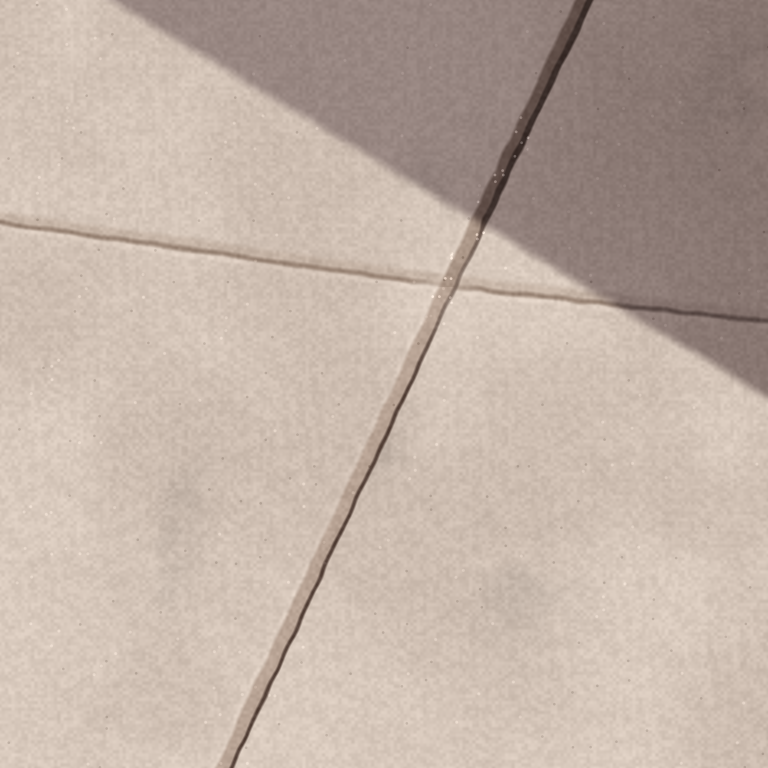
Reproduce this texture procedurally as a Shadertoy shader.

```glsl
float hash(vec2 p) {
    return fract(sin(dot(p, vec2(127.1, 311.7))) * 43758.5453);
}

float noise(vec2 p) {
    vec2 cell = floor(p), f = fract(p);
    f = f * f * (3.0 - 2.0 * f);
    float low = mix(hash(cell), hash(cell + vec2(1, 0)), f.x);
    float high = mix(hash(cell + vec2(0, 1)), hash(cell + vec2(1, 1)), f.x);
    return mix(low, high, f.y);
}

float fbm(vec2 p) {
    float sum = 0.0, weight = 0.5;
    for (int i = 0; i < 5; i++) {
        sum += weight * noise(p);
        p = mat2(1.6, 1.2, -1.2, 1.6) * p + 7.3;
        weight *= 0.5;
    }
    return sum / 0.97;
}

// Signed distance to the line a-b, positive on its right-hand side
float lineSide(vec2 p, vec2 a, vec2 b) {
    vec2 dir = normalize(b - a);
    return dot(p - a, vec2(dir.y, -dir.x));
}

float band(float d, float lo, float hi, float blur) {
    return smoothstep(lo - blur, lo + blur, d) - smoothstep(hi - blur, hi + blur, d);
}

// Soft elliptical stain with an irregular outline
float stain(vec2 p, vec2 center, vec2 radius, float angle) {
    float c = cos(angle), s = sin(angle);
    vec2 q = mat2(c, -s, s, c) * (p - center) / radius;
    return exp(-dot(q, q)) * smoothstep(0.25, 0.75, fbm(p * 22.0));
}

// Sparse round specks, one candidate per grid cell
float specks(vec2 p, float scale, float density) {
    vec2 cell = floor(p * scale);
    vec2 offset = 0.3 + 0.4 * vec2(hash(cell + 3.1), hash(cell + 8.7));
    float dotMask = 1.0 - smoothstep(0.1, 0.32, length(fract(p * scale) - offset));
    return dotMask * step(1.0 - density, hash(cell + 21.0));
}

vec3 stoneColor(vec2 p, float shade) {
    float cloud = fbm(p * 5.0 + 2.0);
    vec3 lit = mix(vec3(0.805, 0.742, 0.692), vec3(0.852, 0.793, 0.743),
                   smoothstep(0.25, 0.68, cloud));
    vec3 dark = mix(vec3(0.595, 0.527, 0.507), vec3(0.535, 0.466, 0.444),
                    smoothstep(0.55, 1.0, p.x + 0.35 * (cloud - 0.5)));
    vec3 color = mix(lit, dark, shade);

    float dirt = 0.55 * stain(p, vec2(0.22, 0.30), vec2(0.035, 0.12), -0.25)
               + 0.60 * stain(p, vec2(0.51, 0.43), vec2(0.025, 0.06), -0.45)
               + 0.80 * stain(p, vec2(0.58, 0.78), vec2(0.035, 0.065), -0.55)
               + 0.45 * stain(p, vec2(0.68, 0.24), vec2(0.07, 0.10), 0.3)
               + 0.55 * stain(p, vec2(0.96, 0.86), vec2(0.06, 0.10), -0.3);
    return color * (1.0 - 0.15 * dirt);
}

float grain(vec2 p) {
    float coarse = noise(p * 120.0) - 0.5;
    float fine = noise(p * 235.0 + 17.0) - 0.5;
    return 0.030 * coarse + 0.065 * fine
         + 0.07 * specks(p, 110.0, 0.018) - 0.10 * specks(p + 0.37, 125.0, 0.016);
}

void mainImage(out vec4 fragColor, in vec2 fragCoord) {
    vec2 p = fragCoord / iResolution.xy;
    vec2 crossing = vec2(0.5925, 0.626);
    float wobble = 0.003 * (noise(p * 45.0) - 0.5);

    // Cast shadow with a narrow penumbra
    float shadowSide = lineSide(p, vec2(0.143, 1.0), vec2(1.0, 0.482));
    float shade = 1.0 - smoothstep(-0.010, 0.009, shadowSide + wobble);
    vec3 color = stoneColor(p, shade);

    // Shallow joint: worn upper wall, thin crease and bright lower lip
    float flatSide = p.x < crossing.x ? lineSide(p, vec2(0.0, 0.709), crossing)
                                      : lineSide(p, crossing, vec2(1.0, 0.580));
    flatSide += wobble;
    float worn = smoothstep(0.005, 0.06, abs(p.x - crossing.x + 0.015));
    float crease = band(flatSide, -0.004, 0.002, 0.003);
    vec3 wallTone = mix(vec3(0.74, 0.665, 0.605), vec3(0.50, 0.43, 0.41), shade);
    vec3 creaseTone = mix(vec3(0.56, 0.475, 0.415), vec3(0.31, 0.25, 0.235), shade);
    color = mix(color, wallTone, 0.65 * band(flatSide, -0.015, 0.0, 0.005));
    color = mix(color, creaseTone, crease * mix(0.25, 0.85, worn));
    color += 0.035 * band(flatSide, 0.004, 0.009, 0.003) * (1.0 - 0.6 * shade);

    // Deep joint: sunlit wall beside a dark gap, filled with shadow at the top
    bool upper = p.y > crossing.y;
    float deepSide = upper ? lineSide(p, crossing, vec2(0.771, 1.0))
                           : lineSide(p, vec2(0.302, 0.0), crossing);
    deepSide += wobble;
    float wall = band(deepSide, -0.019, -0.001, 0.003);
    float gapWidth = mix(0.003, 0.006, shade);
    float gap = band(deepSide, -gapWidth, 0.002, 0.002);
    float depth = mix(0.55, 1.0, smoothstep(0.0, 0.13, abs(p.y - crossing.y)));
    vec3 litWall = vec3(0.705, 0.620, 0.560) - (upper ? 0.06 : 0.0);
    vec3 deepWall = mix(litWall, vec3(0.365, 0.295, 0.270), shade);
    color = mix(color, deepWall, wall * mix(0.85, 0.95, shade));
    color = mix(color, mix(vec3(0.33, 0.255, 0.22), vec3(0.22, 0.17, 0.155), shade),
                gap * depth);
    color += 0.03 * band(deepSide, -0.025, -0.020, 0.003) * (1.0 - shade);

    // Crumbs caught along the deep joint near the crossing
    float crumbArea = band(deepSide, -0.022, 0.006, 0.004) * band(p.y, 0.60, 0.86, 0.03);
    color += 0.22 * crumbArea * specks(p, 120.0, 0.12);

    color += grain(p) * mix(1.0, 0.75, shade);
    fragColor = vec4(clamp(color, 0.0, 1.0), 1.0);
}
```
